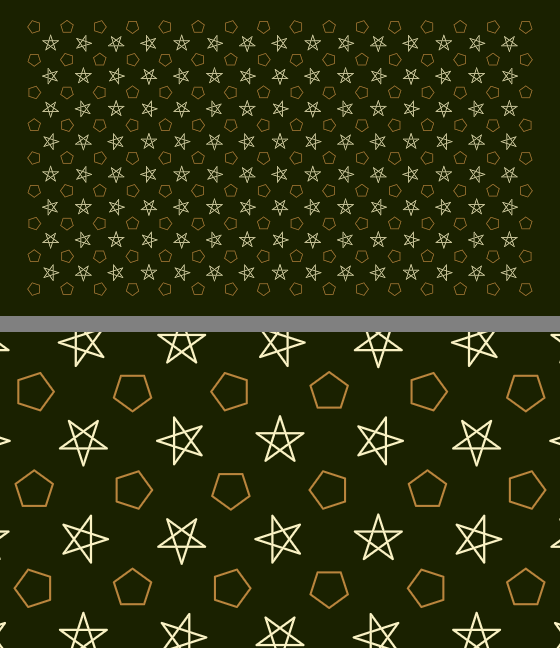
Top: the whole. Bottom: its middle third, enlarged.
A WebGL 2 fragment shader for this pattern:

```glsl
#version 300 es
precision highp float;

uniform vec2 u_resolution;
out vec4 fragColor;

#define PITCH 0.1037            // grid spacing, in canvas heights
#define PENTAGON_GRID vec2(16.0, 9.0)
#define STAR_GRID vec2(15.0, 8.0)
#define PENTAGON_RADIUS 0.20    // sizes below are in grid spacings
#define STAR_RADIUS 0.25
#define PENTAGON_LINE 0.021
#define STAR_LINE 0.023
#define TURN_STEP 0.3141593     // clockwise turn per diagonal step
#define GROUND vec3(0.100, 0.130, 0.000)
#define OCHRE vec3(0.730, 0.520, 0.240)
#define CREAM vec3(0.980, 0.950, 0.770)

const float TAU = 6.2831853;

float segmentDistance(vec2 p, vec2 a, vec2 b) {
    vec2 pa = p - a, ba = b - a;
    return length(pa - ba * clamp(dot(pa, ba) / dot(ba, ba), 0.0, 1.0));
}

vec2 corner(float k, float turn) {
    float angle = k * TAU / 5.0 - turn;
    return vec2(sin(angle), cos(angle)) * vec2(-1.0, 1.0);
}

// Joins every skip-th of five corners: 1 gives a pentagon, 2 a star
float outlineDistance(vec2 p, float radius, float skip, float turn) {
    float d = 1e3;
    for (int i = 0; i < 5; i++) {
        float k = float(i);
        vec2 a = radius * corner(k, turn);
        vec2 b = radius * corner(k + skip, turn);
        d = min(d, segmentDistance(p, a, b));
    }
    return d;
}

// Centred grid of outlines, turning along the diagonals
float gridDistance(vec2 p, vec2 count, float radius, float skip, float phase) {
    vec2 g = p + 0.5 * (count - 1.0);
    vec2 id = clamp(floor(g + 0.5), vec2(0.0), count - 1.0);
    float turn = TURN_STEP * (id.x + id.y + phase);
    return outlineDistance(g - id, radius, skip, turn);
}

// Share of a pixel-wide window covered by a line
float lineCoverage(float d, float width, float pixel) {
    float h = 0.5 * width;
    float overlap = min(d + 0.5 * pixel, h) - max(d - 0.5 * pixel, -h);
    return clamp(overlap / pixel, 0.0, 1.0);
}

void main() {
    float cell = PITCH * u_resolution.y;
    vec2 p = (gl_FragCoord.xy - 0.5 * u_resolution) / cell;
    float pixel = 1.0 / cell;

    float pentagons = gridDistance(p, PENTAGON_GRID, PENTAGON_RADIUS, 1.0, -1.0);
    float stars = gridDistance(p, STAR_GRID, STAR_RADIUS, 2.0, 1.0);

    vec3 color = GROUND;
    color = mix(color, OCHRE, lineCoverage(pentagons, PENTAGON_LINE, pixel));
    color = mix(color, CREAM, lineCoverage(stars, STAR_LINE, pixel));
    fragColor = vec4(color, 1.0);
}
```
